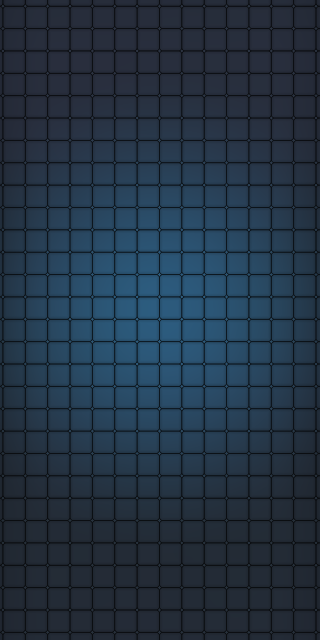
Write a Shadertoy shader that draws this pattern.

```glsl
// Grid of rounded dark blue tiles with diamond studs, lit by a soft central glow.
#define TILES_ACROSS 14.31
#define GRID_SHIFT   vec2(-0.024, 0.032)
#define GROOVE_HALF  0.025
#define CORNER_RAD   0.12
#define STUD_SIZE    0.068
#define GLOW_CENTER  vec2(0.0, 0.03)
#define GLOW_RADIUS  0.78
#define GLOW_COLOR   vec3(0.172, 0.355, 0.490)
#define TOP_COLOR    vec3(0.156, 0.179, 0.236)
#define BASE_COLOR   vec3(0.139, 0.168, 0.211)
#define GROOVE_SHADE 0.27

vec2 hashGradient(vec2 cell) {
    vec2 h = vec2(dot(cell, vec2(127.1, 311.7)), dot(cell, vec2(269.5, 183.3)));
    return 2.0 * fract(sin(h) * 43758.5) - 1.0;
}

float gradientNoise(vec2 p) {
    vec2 i = floor(p), f = fract(p);
    vec2 u = f * f * f * (f * (f * 6.0 - 15.0) + 10.0);
    vec2 e = vec2(1.0, 0.0);
    float low  = mix(dot(hashGradient(i), f),
                     dot(hashGradient(i + e.xy), f - e.xy), u.x);
    float high = mix(dot(hashGradient(i + e.yx), f - e.yx),
                     dot(hashGradient(i + e.xx), f - e.xx), u.x);
    return mix(low, high, u.y);
}

float roundedBox(vec2 p, vec2 halfSize, float radius) {
    vec2 q = abs(p) - halfSize + radius;
    return length(max(q, 0.0)) + min(max(q.x, q.y), 0.0) - radius;
}

// Smooth light over the whole canvas; pos is centred, in canvas widths.
vec3 backdrop(vec2 pos) {
    // Violet band high up, fading towards the top edge
    float violet = smoothstep(0.2, 0.6, pos.y) * (1.0 - 0.4 * smoothstep(0.8, 1.0, pos.y));
    vec3 color = mix(BASE_COLOR, TOP_COLOR, violet);
    float glow = 1.0 - smoothstep(0.0, GLOW_RADIUS, length(pos - GLOW_CENTER));
    color = mix(color, GLOW_COLOR, glow);

    // Slow drift between teal and violet
    float drift = gradientNoise(pos * 2.3 + 7.0);
    color *= 1.0 + 0.02 * drift * vec3(2.0, -1.0, 0.5);

    // Dimmer side edges
    return color * (1.0 - 0.08 * smoothstep(0.36, 0.5, abs(pos.x)));
}

void mainImage(out vec4 fragColor, in vec2 fragCoord) {
    vec2 pos = (fragCoord - 0.5 * iResolution.xy) / iResolution.x;
    vec2 grid = pos * TILES_ACROSS - GRID_SHIFT;
    vec2 local = fract(grid) - 0.5;
    float aa = 0.5 * TILES_ACROSS / iResolution.x;

    // Tile face with a softly shaded rim and slight differences between tiles
    vec3 light = backdrop(pos);
    float tileDist = roundedBox(local, vec2(0.5 - GROOVE_HALF), CORNER_RAD);
    float rim = mix(0.90, 1.01, smoothstep(0.0, 0.16, -tileDist));
    float variation = 1.0 + 0.012 * hashGradient(floor(grid)).x;
    vec3 face = light * rim * variation;

    // Dark groove around each tile
    vec3 groove = light * GROOVE_SHADE + vec3(0.006, 0.008, 0.010);
    vec3 color = mix(face, groove, smoothstep(-aa, aa, tileDist));

    // Diamond stud where four tiles meet
    vec2 corner = 0.5 - abs(local);
    float studDist = (corner.x + corner.y - STUD_SIZE) * 0.7071;
    vec3 stud = light + vec3(0.015, 0.022, 0.020);
    color = mix(color, stud, 1.0 - smoothstep(-aa, aa, studDist));

    fragColor = vec4(color, 1.0);
}
```
